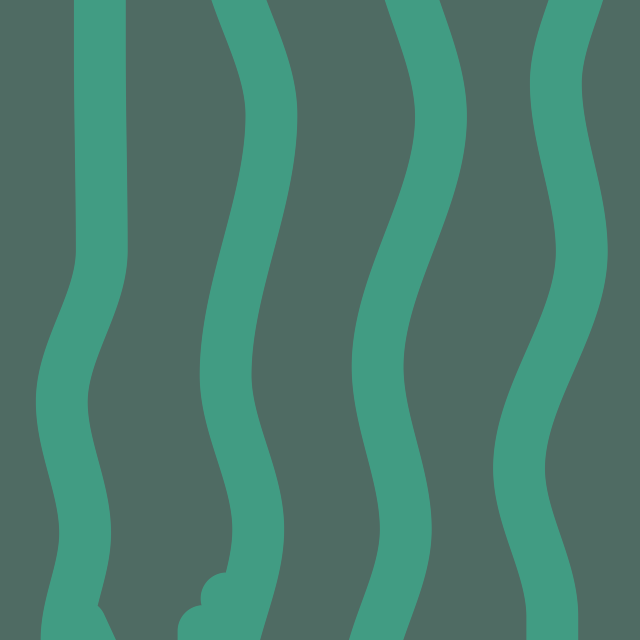
Give the GLSL for this pattern, as a WebGL 1 fragment shader.

```glsl
precision highp float;

uniform vec2 u_resolution;

// Centre line: each pair of neighbouring heights eases sideways by one shift
float centreLine(float y, float start, vec4 heights, float top, vec4 shifts) {
  return start + dot(shifts, smoothstep(heights, vec4(heights.yzw, top), vec4(y)));
}

// Distance to a wavy stroke, corrected for its slant so the width stays even
float strokeDistance(vec2 p, float start, vec4 heights, float top, vec4 shifts) {
  float x = centreLine(p.y, start, heights, top, shifts);
  float slope = (centreLine(p.y + 0.002, start, heights, top, shifts) - x) / 0.002;
  return abs(p.x - x) / length(vec2(1.0, slope));
}

// Distance to a segment, for the round brush ends
float segmentDistance(vec2 p, vec2 a, vec2 b) {
  vec2 ab = b - a;
  return length(p - a - ab * clamp(dot(p - a, ab) / dot(ab, ab), 0.0, 1.0));
}

void main() {
  vec2 p = gl_FragCoord.xy / u_resolution;

  // Four wavering strokes, left to right
  float d = strokeDistance(p, 0.104, vec4(0.0, 0.167, 0.372, 0.609), 0.92,
                           vec4(0.029, -0.0365, 0.0625, -0.003));
  d = min(d, strokeDistance(p, 0.354, vec4(-0.074, 0.173, 0.414, 0.82), 1.104,
                            vec4(0.0495, -0.051, 0.0716, -0.073)));
  d = min(d, strokeDistance(p, 0.573, vec4(-0.081, 0.173, 0.427, 0.818), 1.124,
                            vec4(0.061, -0.044, 0.099, -0.0705)));
  d = min(d, strokeDistance(p, 0.863, vec4(0.036, 0.268, 0.607, 0.87), 1.091,
                            vec4(-0.052, 0.098, -0.0405, 0.0495)));

  // Overlapping brush ends at the foot of the first two strokes
  d = min(d, segmentDistance(p, vec2(0.126, 0.023), vec2(0.156, -0.042)));
  d = min(d, segmentDistance(p, vec2(0.318, 0.014), vec2(0.318, -0.05)));
  d = min(d, length(p - vec2(0.354, 0.065)));

  // Flat paint on a flat ground
  float pixel = 1.0 / min(u_resolution.x, u_resolution.y);
  float paint = 1.0 - smoothstep(-0.6 * pixel, 0.6 * pixel, d - 0.0405);
  vec3 ground = vec3(0.31, 0.42, 0.39);
  vec3 green = vec3(0.255, 0.612, 0.514);
  gl_FragColor = vec4(mix(ground, green, paint), 1.0);
}
```
